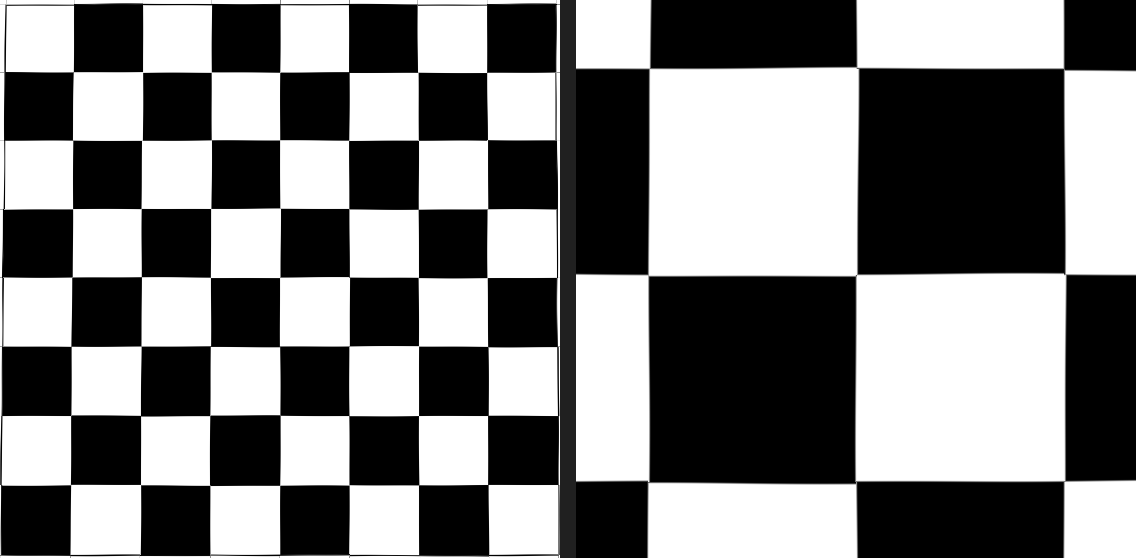
Left, the full canvas; right, a detail of the centre.
This pattern is drawn by a WebGL 2 fragment shader. Its source:

```glsl
#version 300 es
precision highp float;
// Black and white 8 by 8 checkerboard, slightly tapered, with a thin uneven outline.

uniform vec2 u_resolution;
out vec4 outColor;

const float CELLS = 8.0;
const vec3 INK = vec3(0.0);
const vec3 PAPER = vec3(1.0);
const vec2 LEFT_EDGE = vec2(0.0015, 0.0100);   // x at the bottom, x at the top
const vec2 RIGHT_EDGE = vec2(0.9980, 0.9922);  // x at the bottom, x at the top
const vec2 Y_RANGE = vec2(0.0050, 0.9915);     // bottom, top
const float ROW_GROWTH = 0.016;   // rows get taller toward the bottom
const float EDGE_JITTER = 0.007;  // shift of each cell side, in cells
const float EDGE_WAVE = 0.003;    // slow bend of the lines, in cells
const float OUTLINE_HALF = 0.0011;
const float SEAM_BLUR = 0.0008;

float hash(vec2 p) {
    vec3 h = fract(p.xyx * vec3(0.1031, 0.1030, 0.0973));
    h += dot(h, h.yzx + 33.33);
    return fract((h.x + h.y) * h.z);
}

// Layered sines bend a line gently along its length.
float wave(float along, float line) {
    return sin(along * 2.1 + line * 1.7) + 0.5 * sin(along * 5.3 + line * 4.1);
}

// Canvas position to board position, 0 to 1 on each axis.
vec2 toBoard(vec2 p) {
    float v = (p.y - Y_RANGE.x) / (Y_RANGE.y - Y_RANGE.x);
    float left = mix(LEFT_EDGE.x, LEFT_EDGE.y, v);
    float right = mix(RIGHT_EDGE.x, RIGHT_EDGE.y, v);
    float u = (p.x - left) / (right - left);
    return vec2(u, v - ROW_GROWTH * v * (1.0 - v));
}

void main() {
    vec2 p = gl_FragCoord.xy / u_resolution;
    float pixel = 1.0 / min(u_resolution.x, u_resolution.y);
    float blur = max(SEAM_BLUR, 0.6 * pixel);

    // Shift each cell side a little
    vec2 grid = toBoard(p) * CELLS;
    vec2 cell = floor(grid);
    vec2 line = round(grid);
    vec2 jitter = vec2(hash(vec2(line.x, cell.y)), hash(vec2(cell.x, line.y) + 37.0)) - 0.5;
    vec2 bend = vec2(wave(grid.y, line.x), wave(grid.x, line.y + 11.0));
    grid += 2.0 * EDGE_JITTER * jitter + EDGE_WAVE * bend;

    // Signed distance to the cell sides, positive in black cells
    vec2 gap = abs(grid - round(grid)) / CELLS;
    vec2 index = floor(grid);
    bool inside = all(greaterThanEqual(grid, vec2(0.0))) && all(lessThan(grid, vec2(CELLS)));
    bool isBlack = inside && mod(index.x + index.y, 2.0) < 0.5;
    float side = min(gap.x, gap.y) * (isBlack ? 1.0 : -1.0);
    float ink = smoothstep(-blur, blur, side);

    // Outline with a slightly varying weight
    vec2 fromCenter = abs(grid / CELLS - 0.5) - 0.5;
    float border = abs(max(fromCenter.x, fromCenter.y));
    float weight = OUTLINE_HALF * (1.0 + 0.2 * wave(grid.x + grid.y, 3.0));
    ink = max(ink, 1.0 - smoothstep(weight - blur, weight + blur, border));

    outColor = vec4(mix(PAPER, INK, ink), 1.0);
}
```
